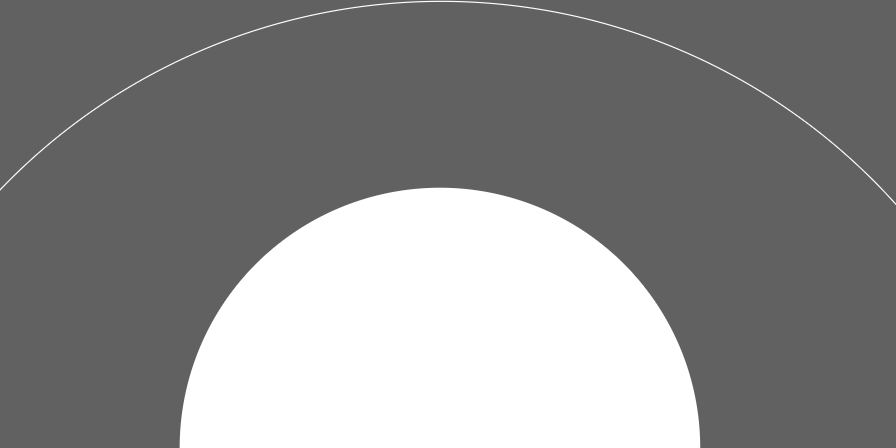
Reproduce this background procedurally as a Shadertoy shader.

```glsl
// Signed distance to a circle
float circleDistance(vec2 p, vec2 center, float radius) {
    return length(p - center) - radius;
}

// Fraction of a pixel lying inside an edge
float coverage(float dist, float pixel) {
    return clamp(0.5 - dist / pixel, 0.0, 1.0);
}

void mainImage(out vec4 fragColor, in vec2 fragCoord) {
    // Canvas height is one unit
    vec2 p = fragCoord / iResolution.y;
    float pixel = 1.0 / iResolution.y;

    // Large disc rising from the lower edge
    float disc = coverage(circleDistance(p, vec2(0.982, 0.0), 0.581), pixel);

    // Thin outer arc: the difference of two edges
    float arcDistance = circleDistance(p, vec2(0.985, -0.366), 1.363);
    float halfWidth = 0.0013;
    float arc = coverage(arcDistance - halfWidth, pixel)
              - coverage(arcDistance + halfWidth, pixel);

    // White shapes over the grey ground
    vec3 color = mix(vec3(0.38), vec3(1.0), max(disc, arc));
    fragColor = vec4(color, 1.0);
}
```
